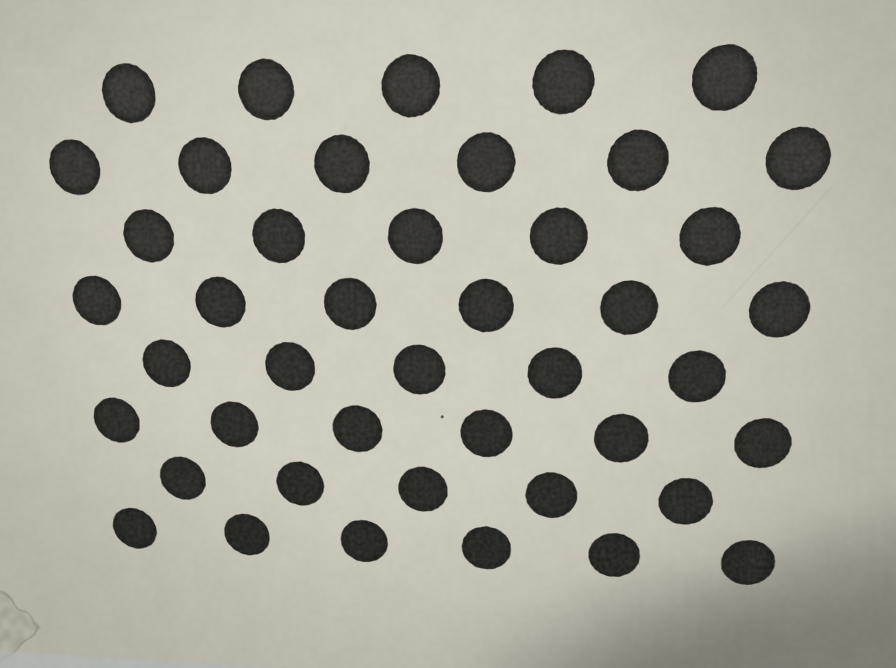
This pattern is drawn by a Shadertoy shader. Its source:

```glsl
const vec2 LAST_CELL = vec2(10.0, 7.0);     // lattice extent; dots fill alternate nodes
const float DOT_RADIUS = 0.393;             // in lattice steps
const float EDGE_ROUGHNESS = 0.012;
const float EDGE_SOFTNESS = 0.9;
const vec3 PAPER_LIT = vec3(0.812, 0.802, 0.752);
const vec3 PAPER_DIM = vec3(0.70, 0.69, 0.64);
const vec3 SHADOW = vec3(0.49, 0.49, 0.45);
const vec3 BACKING = vec3(0.69, 0.71, 0.70);
const vec3 INK_TOP = vec3(0.235, 0.232, 0.217);
const vec3 INK_BOTTOM = vec3(0.165, 0.165, 0.155);
const vec3 INK_RIM = vec3(0.14, 0.14, 0.13);
const float INK_GRAIN = 0.075;
const float PAPER_GRAIN = 0.012;

// Perspective of the sheet: unit square to canvas, y pointing down
const mat3 SHEET_TO_CANVAS = mat3(
    0.6995, -0.0419, -0.1211,
    0.0926,  0.6745,  0.1699,
    0.0833,  0.2509,  1.0);

vec2 hashGradient(vec2 cell) {
    float angle = 6.2832 * fract(sin(dot(cell, vec2(127.1, 311.7))) * 43758.5);
    return vec2(cos(angle), sin(angle));
}

float gradientNoise(vec2 p) {
    vec2 i = floor(p), f = fract(p);
    vec2 w = f * f * f * (f * (f * 6.0 - 15.0) + 10.0);
    float a = dot(hashGradient(i), f);
    float b = dot(hashGradient(i + vec2(1, 0)), f - vec2(1, 0));
    float c = dot(hashGradient(i + vec2(0, 1)), f - vec2(0, 1));
    float d = dot(hashGradient(i + vec2(1, 1)), f - vec2(1, 1));
    return mix(mix(a, b, w.x), mix(c, d, w.x), w.y);
}

float segmentDistance(vec2 p, vec2 a, vec2 b) {
    vec2 along = b - a;
    return length(p - a - along * clamp(dot(p - a, along) / dot(along, along), 0.0, 1.0));
}

vec2 canvasToLattice(vec2 uv) {
    vec3 q = inverse(SHEET_TO_CANVAS) * vec3(uv, 1.0);
    return q.xy / q.z * vec2(10.0, 6.0) + vec2(0.0, 1.0);
}

// Nearest node whose column + row is odd
vec2 nearestNode(vec2 g) {
    vec2 diagonal = round(0.5 * vec2(g.x + g.y - 1.0, g.x - g.y + 1.0));
    return vec2(diagonal.x + diagonal.y, diagonal.x - diagonal.y + 1.0);
}

vec3 paperColor(vec2 uv, vec2 p, float pixel) {
    // Soft light with falloff towards the corners
    float falloff = length((uv - vec2(0.46, 0.38)) * vec2(1.0, 0.85));
    float dim = smoothstep(0.25, 0.68, falloff + 0.04 * gradientNoise(p * 3.0));
    vec3 color = mix(PAPER_LIT, PAPER_DIM, dim);

    // Torn corner and the backing below the sheet
    float ragged = 0.012 * gradientNoise(p * 45.0);
    float tear = 0.046 - 0.85 * abs(uv.y - 0.94) - uv.x + ragged;
    float torn = smoothstep(-pixel, pixel, tear);
    color *= 1.0 - torn * (0.05 + 0.12 * gradientNoise(p * 60.0));
    color *= 1.0 - 0.12 * (1.0 - smoothstep(0.0, 0.004, abs(tear)));
    float below = uv.y - 0.975 - 0.08 * uv.x;
    color = mix(color, BACKING, 0.8 * smoothstep(-0.004, 0.004, below));

    // Cast shadow in the lower right
    float depth = uv.y - 1.0 + 0.36 * (uv.x - 0.5) + 0.03 * gradientNoise(p * 4.0);
    float shade = smoothstep(-0.12, 0.12, depth) * smoothstep(0.45, 0.72, uv.x);
    color = mix(color, SHADOW, shade);

    // Faint crease and a speck
    float crease = segmentDistance(p, vec2(1.245, 0.28), vec2(1.08, 0.462));
    color *= 1.0 - 0.035 * (1.0 - smoothstep(0.0, 0.003, crease));
    float speck = length(p - vec2(0.662, 0.624));
    color *= 1.0 - 0.6 * (1.0 - smoothstep(0.001, 0.001 + 1.5 * pixel, speck));

    return color + PAPER_GRAIN * (gradientNoise(p * 90.0) + gradientNoise(p * 23.0));
}

vec3 inkColor(float dist, vec2 node, vec2 p) {
    vec3 color = mix(INK_TOP, INK_BOTTOM, node.y / LAST_CELL.y);
    color *= 1.0 + 0.05 * gradientNoise(node * 3.7 + 0.5);
    color = mix(color, INK_RIM, 0.8 * smoothstep(0.6, 1.0, dist / DOT_RADIUS));
    float streaks = gradientNoise(p * vec2(150.0, 35.0)) + gradientNoise(p * vec2(35.0, 150.0));
    return color + INK_GRAIN * (0.6 * gradientNoise(p * 170.0) + 0.25 * streaks);
}

void mainImage(out vec4 fragColor, in vec2 fragCoord) {
    vec2 uv = fragCoord / iResolution.xy;
    uv.y = 1.0 - uv.y;
    vec2 p = uv * vec2(iResolution.x / iResolution.y, 1.0);
    float pixel = 1.0 / iResolution.y;

    // Dots on the tilted lattice
    vec2 lattice = canvasToLattice(uv);
    vec2 node = nearestNode(lattice);
    float dist = length(lattice - node) + EDGE_ROUGHNESS * gradientNoise(p * 130.0);
    float blur = EDGE_SOFTNESS * max(length(dFdx(lattice)), length(dFdy(lattice)));
    float dot_ = 1.0 - smoothstep(DOT_RADIUS - blur, DOT_RADIUS + blur, dist);
    bool onSheet = all(greaterThanEqual(node, vec2(-0.5))) && all(lessThan(node, LAST_CELL + 0.5));

    vec3 color = paperColor(uv, p, pixel);
    color = mix(color, inkColor(dist, node, p), onSheet ? dot_ : 0.0);
    fragColor = vec4(color, 1.0);
}
```
